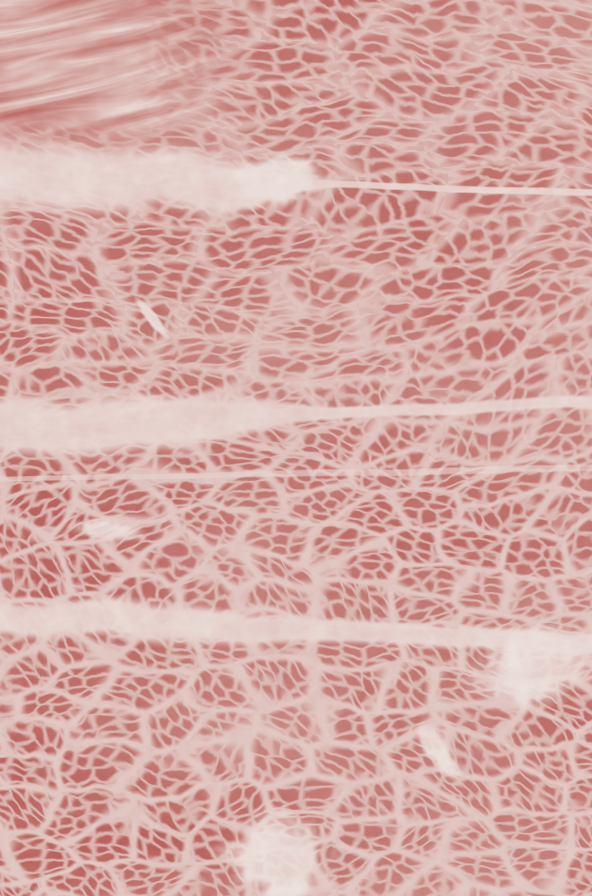
Give the GLSL for this texture, as a Shadertoy shader.

```glsl
// Marbled raw meat: red fibre bundles netted with pale fat and crossed by thick fat seams.
#define BUNDLE_FREQ vec2(14.0, 24.0)
#define GRAIN_FREQ vec2(44.0, 88.0)
#define GRAIN_TILT -0.25
#define GRAIN_SPREAD 1.5
#define WARP 0.012
#define LEAN_TONE 0.06
#define GRAIN_FAT_TONE 0.80
#define NET_FAT_TONE 0.88
#define SEAM_TONE 1.03
#define LEAN_COLOR vec3(0.75, 0.44, 0.42)
#define FAT_COLOR vec3(0.90, 0.82, 0.80)

vec2 hash2(vec2 p) {
    return fract(sin(vec2(dot(p, vec2(127.1, 311.7)), dot(p, vec2(269.5, 183.3)))) * 43758.5);
}

mat2 rotation(float a) {
    float c = cos(a), s = sin(a);
    return mat2(c, -s, s, c);
}

// Layered, folded sines, roughly -1 to 1
float waves(vec2 p) {
    float sum = 0.0, amp = 0.5;
    for (int i = 0; i < 5; i++) {
        p = mat2(0.8, 0.6, -0.6, 0.8) * p * 1.6 + 1.7;
        p += 0.5 * sin(p.yx);
        sum += amp * sin(p.x) * cos(p.y);
        amp *= 0.6;
    }
    return sum;
}

// Cellular noise: x = gap between the two nearest seeds, y = cell id, zw = offset from seed
vec4 cells(vec2 p) {
    vec2 base = floor(p), offset = vec2(0.0);
    float near = 9.0, second = 9.0, id = 0.0;
    for (int j = -1; j <= 1; j++)
    for (int i = -1; i <= 1; i++) {
        vec2 cell = base + vec2(i, j);
        vec2 h = hash2(cell);
        vec2 d = p - cell - 0.1 - 0.8 * h;
        float dist = length(d);
        if (dist < near) {
            second = near;
            near = dist;
            offset = d;
            id = fract(h.x * 7.3 + h.y * 3.1);
        } else {
            second = min(second, dist);
        }
    }
    return vec4(second - near, id, offset);
}

// Horizontal fat seam that narrows to the right
float seam(vec2 p, float height, float slope, float leftWidth, float rightWidth) {
    float width = mix(leftWidth, rightWidth, smoothstep(0.2, 0.38, p.x));
    float centre = height + slope * p.x + 0.5 * width * waves(p * vec2(9.0, 5.0) + height * 40.0);
    return 1.0 - smoothstep(0.6, 1.25, abs(p.y - centre) / width);
}

// Ragged oval patch of fat
float patchOf(vec2 p, vec2 centre, vec2 radius, float angle) {
    vec2 d = rotation(angle) * (p - centre) / radius;
    return 1.0 - smoothstep(0.6, 1.2, length(d) + 0.45 * waves(p * 28.0));
}

void mainImage(out vec4 fragColor, in vec2 fragCoord) {
    vec2 p = fragCoord / iResolution.y;
    float upper = smoothstep(0.35, 0.85, p.y);
    float shade = waves(p * vec2(5.0, 9.0));

    // Fibre bundles, longer towards the top
    vec2 warped = p + WARP * vec2(waves(p * 14.0), waves(p * 14.0 + 31.0));
    warped.y += 0.012 * sin(p.x * 9.0 + p.y * 7.0);
    vec2 freq = BUNDLE_FREQ * vec2(mix(1.0, 0.55, upper), 1.0);
    vec4 bundle = cells(warped * freq);
    float netFat = 1.0 - smoothstep(0.03, 0.28 + 0.1 * shade, bundle.x);
    netFat *= mix(1.0, 0.7, upper);

    // Grain inside each bundle, turned its own way
    float angle = GRAIN_TILT + GRAIN_SPREAD * (bundle.y - 0.5) * mix(1.0, 0.45, upper);
    vec2 local = rotation(angle) * (bundle.zw / freq);
    local += 0.003 * vec2(waves(p * 50.0), waves(p * 50.0 + 9.0));
    vec2 grainFreq = GRAIN_FREQ * vec2(mix(1.0, 0.7, upper), 1.0);
    float grain = cells(local * grainFreq + bundle.y * 90.0).x;
    float grainFat = 1.0 - smoothstep(0.04, 0.48, grain);

    // Lean tone, redder on the left
    float lean = LEAN_TONE + 0.22 * shade + 0.25 * (p.x - 0.3);
    float tone = mix(lean, GRAIN_FAT_TONE, 0.9 * grainFat);
    tone = mix(tone, NET_FAT_TONE, netFat);

    // Long curved strands in the upper left corner
    float strandY = p.y - 0.18 * p.x - 0.25 * p.x * p.x;
    float strands = 0.55 + 0.65 * waves(vec2(p.x * 9.0, strandY * 95.0));
    float corner = smoothstep(0.82, 0.88, p.y) * (1.0 - smoothstep(0.12, 0.32, p.x));
    tone = mix(tone, strands, corner);

    // Thick seams and patches of fat
    float fat = seam(p, 0.805, -0.03, 0.036, 0.004);
    fat = max(fat, seam(p, 0.525, 0.04, 0.030, 0.007));
    fat = max(fat, seam(p, 0.316, -0.05, 0.021, 0.013));
    fat = max(fat, 0.7 * seam(p, 0.465, 0.02, 0.003, 0.004));
    float white = patchOf(p, vec2(0.60, 0.258), vec2(0.085, 0.038), 0.25);
    white = max(white, patchOf(p, vec2(0.31, 0.035), vec2(0.06, 0.05), 0.0));
    white = max(white, patchOf(p, vec2(0.30, 0.80), vec2(0.06, 0.028), 0.2));
    white = max(white, patchOf(p, vec2(0.17, 0.645), vec2(0.035, 0.006), -0.9));
    white = max(white, patchOf(p, vec2(0.12, 0.408), vec2(0.038, 0.013), -0.1));
    white = max(white, patchOf(p, vec2(0.49, 0.16), vec2(0.032, 0.013), -0.9));
    float sheen = 0.08 * waves(p * vec2(25.0, 45.0));
    tone = mix(tone, SEAM_TONE + sheen, 0.95 * fat);
    tone = mix(tone, SEAM_TONE + 0.1 + sheen, 0.9 * white);

    tone = clamp(tone + 0.05 * waves(p * 90.0), -0.15, 1.2);
    fragColor = vec4(mix(LEAN_COLOR, FAT_COLOR, tone), 1.0);
}
```
